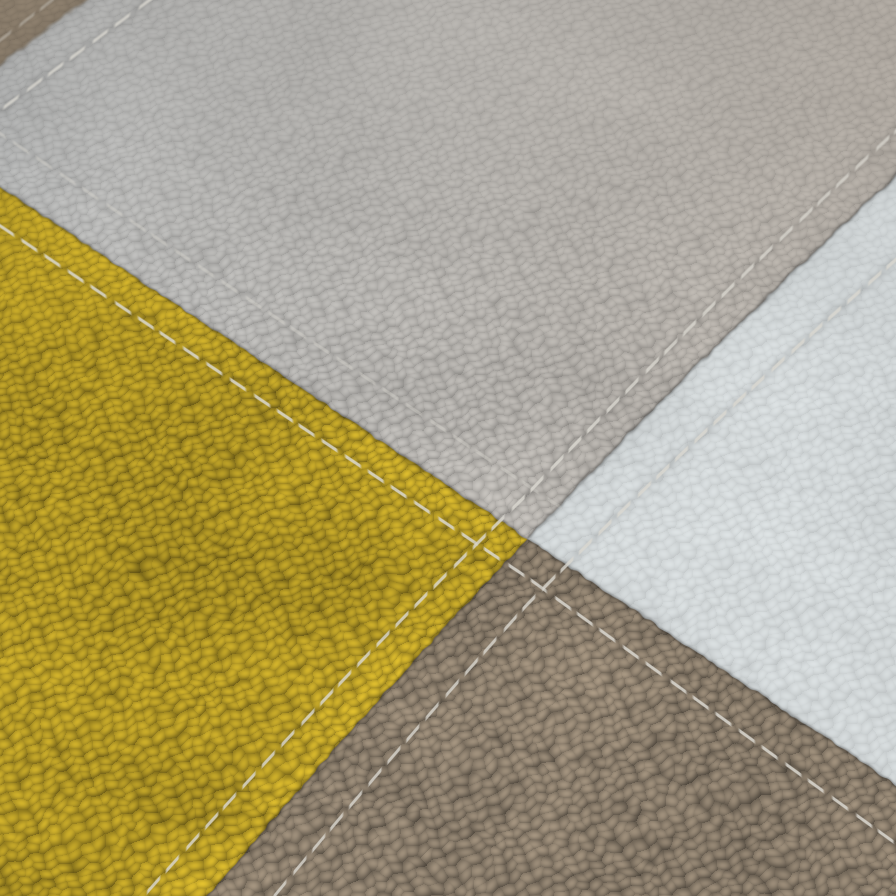
Write a Shadertoy shader that draws this texture.

```glsl
// Four woven upholstery patches meeting at a sewn crossing, with dashed topstitching.
#define CROSSING vec2(0.5885, 0.3985)
#define WEAVE_COUNT 84.0
#define WEAVE_MEAN 0.68
#define STITCH_HALF_WIDTH 0.0017
#define STITCH_PERIOD 0.031
#define GREY vec3(0.69, 0.682, 0.668)
#define MUSTARD vec3(0.675, 0.575, 0.14)
#define WHITE vec3(0.81, 0.83, 0.835)
#define TAUPE vec3(0.515, 0.465, 0.40)
#define THREAD vec3(0.86, 0.85, 0.82)

float hash(vec2 p) {
    vec3 q = fract(p.xyx * 0.1031);
    q += dot(q, q.yzx + 33.33);
    return fract((q.x + q.y) * q.z);
}

float noise(vec2 p) {
    vec2 i = floor(p), f = fract(p);
    f = f * f * (3.0 - 2.0 * f);
    return mix(mix(hash(i), hash(i + vec2(1, 0)), f.x),
               mix(hash(i + vec2(0, 1)), hash(i + vec2(1, 1)), f.x), f.y);
}

float fbm(vec2 p) {
    float sum = 0.0, amp = 0.5;
    for (int i = 0; i < 4; i++) {
        sum += amp * noise(p);
        p = mat2(1.6, 1.2, -1.2, 1.6) * p;
        amp *= 0.5;
    }
    return sum;
}

// Tilted, jittered yarn loops; returns signed relief around zero.
float weave(vec2 q) {
    vec2 cell = floor(q), f = fract(q);
    float nearest = 9.0, slope = 0.0, tone = 0.5;
    for (int y = -1; y <= 1; y++)
    for (int x = -1; x <= 1; x++) {
        vec2 o = vec2(x, y), id = cell + o;
        vec2 jitter = vec2(hash(id), hash(id + 57.3)) - 0.5;
        vec2 d = f - o - 0.5 - 0.55 * jitter;
        float tilt = mod(id.x, 2.0) < 0.5 ? 0.6 : -0.6;
        vec2 r = mat2(cos(tilt), -sin(tilt), sin(tilt), cos(tilt)) * d * vec2(0.85, 1.2);
        float d2 = dot(r, r);
        if (d2 < nearest) {
            nearest = d2;
            slope = d.y - 0.4 * d.x;
            tone = hash(id + 19.7);
        }
    }
    return exp(-2.2 * nearest) - WEAVE_MEAN + 0.22 * slope + 0.18 * (tone - 0.5);
}

// Sews a dashed thread; dist is across the line, along is measured down it.
vec3 sew(vec3 col, float dist, float along, float strength, float aa) {
    float k = along / STITCH_PERIOD;
    float jitter = 0.12 * (hash(vec2(floor(k), 4.0)) - 0.5);
    float edge = aa / STITCH_PERIOD + 0.05;
    float dash = 1.0 - smoothstep(0.34 - edge, 0.34 + edge, abs(fract(k) - 0.5 + jitter));
    float line = 1.0 - smoothstep(STITCH_HALF_WIDTH - aa, STITCH_HALF_WIDTH + aa, abs(dist));
    col *= 1.0 - 0.10 * strength * exp(-pow(dist / 0.005, 2.0));
    return mix(col, THREAD, line * dash * strength);
}

void mainImage(out vec4 fragColor, in vec2 fragCoord) {
    vec2 p = fragCoord / iResolution.xy;
    float aa = 0.8 / min(iResolution.x, iResolution.y);
    float focus = mix(1.0, 0.42, smoothstep(0.45, 1.0, p.y));
    float soft = aa + 0.0012 * (1.0 - focus);

    // Loops shrink with distance toward the top.
    vec2 q = vec2(p.x - 0.5, p.y) / (1.1 - 0.25 * p.y) * WEAVE_COUNT;
    q += 0.7 * vec2(noise(q * 0.3), noise(q * 0.3 + 40.0));
    float relief = weave(mat2(0.92, -0.39, 0.39, 0.92) * q * vec2(1.0, 1.15));

    // Signed heights above the falling seam, rising seam and far corner seam.
    vec2 d = p - CROSSING;
    float fall = d.y + 0.667 * d.x;
    float rise = d.y - 1.055 * d.x + 0.17 * d.x * d.x;
    float corner = p.y - 0.928 - 0.75 * p.x;
    float wobble = 0.003 * (noise(p * 110.0) - 0.5);
    float fallDist = fall / 1.2 + wobble;
    float riseDist = rise / 1.45 + wobble;
    float cornerDist = corner / 1.25 + wobble;

    float above = smoothstep(-soft, soft, fallDist);
    float left = smoothstep(-soft, soft, riseDist);
    float far = smoothstep(-0.003, 0.003, cornerDist);

    // Patch colours with slow fading in the pile.
    float blotch = fbm(p * vec2(6.0, 9.0)) - 0.47;
    vec3 grey = GREY + vec3(0.015, 0.0, -0.015) * (p.x - 0.4) * 2.0;
    grey *= 1.0 + 0.05 * exp(-12.0 * max(fall, 0.0)) - 0.04 * p.x * p.y;
    vec3 mustard = MUSTARD * (1.0 + 0.13 * exp(-22.0 * min(abs(fall), abs(rise))) - 0.03);
    vec3 white = WHITE * (1.0 + 0.03 * (0.5 - p.y));
    vec3 upper = mix(white, mix(grey, TAUPE * 1.03, far), left);
    vec3 lower = mix(TAUPE, mustard, left);
    vec3 col = mix(lower, upper, above);
    float greyContrast = mix(0.12, 0.26, left);
    float contrast = mix(mix(0.52, 0.50, left), greyContrast, above);
    col *= 1.0 + contrast * focus * relief + mix(0.22, 0.10, above) * blotch;

    // Creases and rounded folds along the seams.
    float seam = min(abs(fallDist), abs(riseDist));
    col *= 1.0 - 0.24 * exp(-pow(seam / 0.0022, 2.0)) - 0.05 * exp(-seam / 0.009);
    col *= 1.0 - 0.10 * exp(-abs(cornerDist) / 0.005);

    // Topstitching on both sides of each seam.
    float fallLow = (fall + 0.043 + 0.055 * max(d.x, 0.0)) / 1.2;
    float fallHigh = (fall - 0.060) / 1.2;
    float riseHigh = (rise - 0.050 + 0.08 * min(d.x, 0.0)) / 1.45;
    float riseLow = (rise + 0.073 + 0.05 * abs(d.x)) / 1.45;
    float fallAlong = 1.2 * d.x, riseAlong = 1.45 * d.x;
    float faint = 0.42 * (1.0 - smoothstep(0.02, 0.05, d.x));
    col = sew(col, fallLow, fallAlong, 0.85, soft);
    col = sew(col, fallHigh, fallAlong + 0.011, faint, soft);
    col = sew(col, riseHigh, riseAlong, 0.82 * mix(0.7, 1.0, focus), soft);
    col = sew(col, riseLow, riseAlong + 0.013, 0.8, soft);
    col = sew(col, (p.y - 0.877 - 0.736 * p.x) / 1.24, 1.24 * p.x, 0.75, soft);
    col = sew(col, (p.y - 0.955 - 0.77 * p.x) / 1.26, 1.26 * p.x + 0.01, 0.35, soft);

    fragColor = vec4(clamp(col, 0.0, 1.0), 1.0);
}
```
